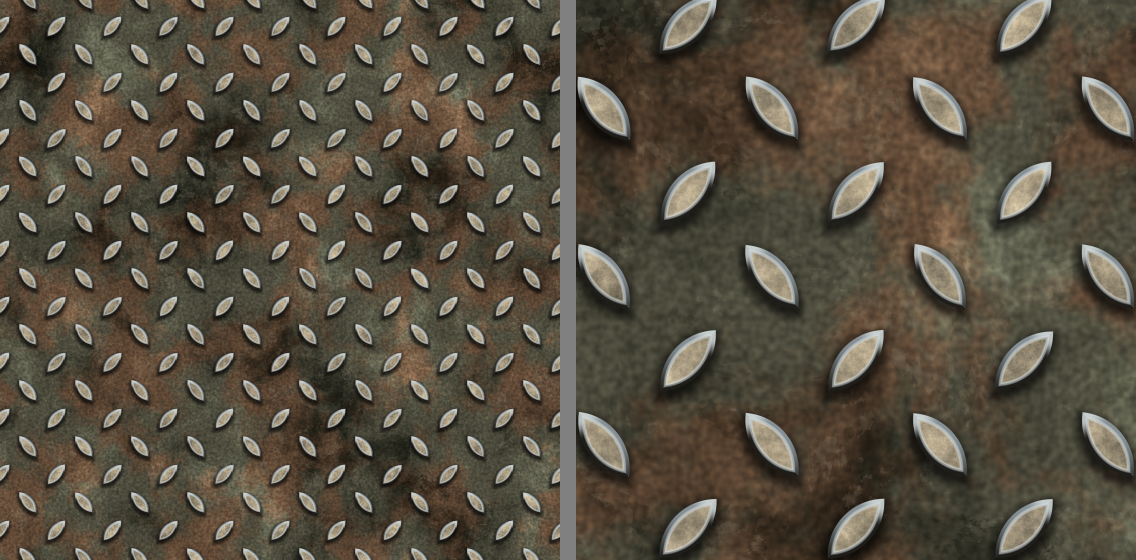
Left, the full canvas; right, a detail of the centre.
This texture is drawn by a WebGL 1 fragment shader. Its source:

```glsl
precision highp float;
uniform vec2 u_resolution;

const float REPEATS = 10.0;
const vec2 STUD_SIZE = vec2(0.105, 0.245); // half width, half length in cells
const float RIM = 0.032;
const vec3 GRIME = vec3(0.105, 0.100, 0.072);
const vec3 STEEL = vec3(0.325, 0.292, 0.240);
const vec3 BARE = vec3(0.590, 0.555, 0.465);
const vec3 RUST_TINT = vec3(1.14, 0.96, 0.86);
const vec3 MOSS_TINT = vec3(0.91, 1.00, 0.98);
const vec3 FACE = vec3(0.655, 0.605, 0.505);
const vec3 RIM_DARK = vec3(0.120, 0.115, 0.100);
const vec3 RIM_LIT = vec3(0.520, 0.560, 0.580);
const vec3 GLINT = vec3(0.820, 0.850, 0.850);

float hash(vec2 p, float seed) {
  vec3 q = fract(vec3(p.xyx) * vec3(0.1031, 0.1030, 0.0973) + seed * 0.137);
  q += dot(q, q.yzx + 33.33);
  return fract((q.x + q.y) * q.z);
}

// Gradient at a lattice point, dotted with the offset from it
float corner(vec2 cell, vec2 offset, vec2 period, float seed) {
  float angle = 6.28318 * hash(mod(cell, period), seed);
  return dot(vec2(cos(angle), sin(angle)), offset);
}

// Gradient noise that wraps after a whole period
float noise(vec2 p, vec2 period, float seed) {
  vec2 i = floor(p);
  vec2 f = p - i;
  vec2 s = f * f * f * (f * (f * 6.0 - 15.0) + 10.0);
  vec2 e = vec2(1.0, 0.0);
  float low = mix(corner(i, f, period, seed), corner(i + e, f - e, period, seed), s.x);
  float high = mix(corner(i + e.yx, f - e.yx, period, seed),
                   corner(i + 1.0, f - 1.0, period, seed), s.x);
  return mix(low, high, s.y);
}

float fbm(vec2 uv, vec2 freq, float gain, float seed) {
  float sum = 0.0;
  float amp = 1.0;
  for (int i = 0; i < 6; i++) {
    sum += amp * noise(uv * freq, freq, seed);
    uv += vec2(0.37, 0.23);
    freq *= 2.0;
    amp *= gain;
    seed += 1.0;
  }
  return sum;
}

// Stained and corroded base metal
vec3 plate(vec2 uv) {
  vec2 warp = vec2(noise(uv * 9.0, vec2(9.0), 41.0), noise(uv * 9.0, vec2(9.0), 47.0));
  vec2 bent = uv + 0.03 * warp;
  float stains = fbm(bent, vec2(4.0), 0.62, 3.0);
  float blotches = fbm(bent, vec2(11.0), 0.72, 13.0);
  float streaks = fbm(uv, vec2(24.0, 5.0), 0.6, 23.0);
  float tone = 0.51 + 0.62 * stains + 0.22 * blotches + 0.12 * streaks;
  tone -= 0.13 * smoothstep(0.16, 0.30, blotches - 0.4 * stains);
  vec3 color = mix(GRIME, STEEL, smoothstep(-0.10, 0.52, tone));
  color = mix(color, BARE, smoothstep(0.48, 1.25, tone));

  // Rust and moss tints, flaked patches, fine grain
  float rust = fbm(bent, vec2(7.0), 0.65, 61.0);
  color *= mix(MOSS_TINT, RUST_TINT, smoothstep(-0.25, 0.35, rust));
  float flakes = smoothstep(0.38, 0.55, fbm(bent, vec2(19.0), 0.75, 71.0));
  color = mix(color, BARE * 0.85, 0.22 * flakes);
  float grain = noise(uv * 160.0, vec2(160.0), 81.0) + noise(uv * 250.0, vec2(250.0), 83.0);
  return color * (1.0 + 0.24 * grain);
}

// Lens from two arcs: x is signed distance, yz points outward
vec3 lens(vec2 p, vec2 size) {
  float radius = dot(size, size) / (2.0 * size.x);
  vec2 arm = vec2(abs(p.x) + radius - size.x, p.y);
  float side = p.x < 0.0 ? -1.0 : 1.0;
  return vec3(length(arm) - radius, normalize(arm) * vec2(side, 1.0));
}

vec3 addStud(vec3 color, vec2 p, float angle, float wear, float px) {
  vec2 along = vec2(cos(angle), sin(angle));
  vec2 across = vec2(along.y, -along.x);
  vec2 q = vec2(dot(p, across), dot(p, along));
  vec3 shape = lens(q, STUD_SIZE);
  vec2 normal = across * shape.y + along * shape.z;

  // Soft shadow below the stud
  vec2 low = p + vec2(0.006, 0.032);
  float shade = lens(vec2(dot(low, across), dot(low, along)), STUD_SIZE).x;
  color *= 1.0 - 0.62 * (1.0 - smoothstep(-0.02, 0.075, shade));

  // Bevelled rim, brightest at the upper tip
  float lit = smoothstep(-0.35, 0.75, dot(normal, normalize(vec2(0.15, 1.0))));
  vec3 metal = mix(RIM_DARK, RIM_LIT, lit);
  metal = mix(metal, GLINT, 0.85 * smoothstep(0.10, 0.20, q.y));

  // Worn face with a polished edge
  float inner = shape.x + RIM;
  vec3 face = FACE * (0.97 + 0.30 * wear);
  metal = mix(metal, face, 1.0 - smoothstep(-px, px, inner));
  metal = mix(metal, GLINT, 0.6 * (1.0 - smoothstep(0.004, 0.012 + px, abs(inner))));
  return mix(color, metal, 1.0 - smoothstep(-px, px, shape.x));
}

void main() {
  vec2 uv = gl_FragCoord.xy / u_resolution;
  float px = 0.7 * REPEATS / min(u_resolution.x, u_resolution.y);
  vec3 color = plate(uv);
  float scuff = fbm(uv, vec2(40.0), 0.75, 91.0);

  // Two interleaved grids of studs with opposite slants
  for (int i = 0; i < 2; i++) {
    float k = float(i);
    vec2 grid = uv * REPEATS - vec2(0.5 * k, 0.52 - 0.5 * k) + 0.5;
    float age = hash(mod(floor(grid), REPEATS), 7.0 + k) - 0.5;
    float angle = radians(mix(47.0, 129.0, k) + 4.0 * age);
    color = addStud(color, fract(grid) - 0.5, angle, scuff + 0.5 * age, px);
  }
  gl_FragColor = vec4(clamp(color, 0.0, 1.0), 1.0);
}
```
